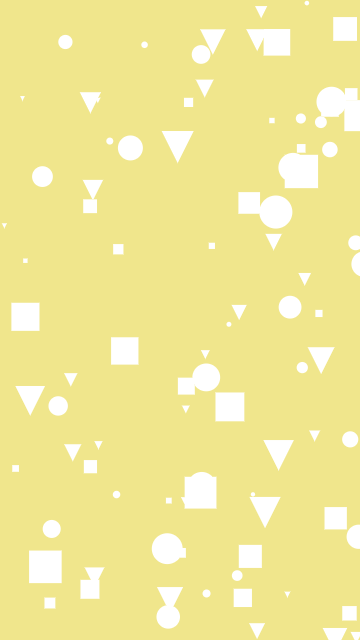
This pattern is drawn by a Shadertoy shader. Its source:

```glsl
// White squares, discs and downward triangles strewn at random over flat khaki.
// A loop hashes each shape's place, spreads the sizes evenly, cycles the kinds,
// and merges all the distances into one smooth-edged union.

// Integer hash giving two independent values in 0..1
vec2 hash2(uint n) {
    uvec2 q = uvec2(n, n + 7919u) * 747796405u + 2891336453u;
    q = ((q >> 15u) ^ q) * 2246822519u;
    q = ((q >> 13u) ^ q) * 3266489917u;
    q = (q >> 16u) ^ q;
    return vec2(q & 65535u) / 65535.0;
}

float square(vec2 p, float r) {
    return max(abs(p.x), abs(p.y)) - r;
}

float disc(vec2 p, float r) {
    return length(p) - r;
}

// Isosceles triangle pointing down, as tall as it is wide
float triangle(vec2 p, float r) {
    return max(p.y - r, (2.0 * abs(p.x) - p.y - r) / sqrt(5.0));
}

void mainImage(out vec4 fragColor, in vec2 fragCoord) {
    // One unit is the canvas width
    vec2 p = fragCoord / iResolution.x;
    vec2 canvas = vec2(1.0, iResolution.y / iResolution.x);

    float dist = 1.0;
    for (int i = 0; i < 92; i++) {
        // Golden-ratio steps spread the sizes, slightly favouring small ones
        float rank = fract(float(i) * 0.618034 + 0.3);
        float radius = 0.5 * mix(0.012, 0.094, pow(rank, 1.25));

        // The upper left corner lies on the canvas; the shape may run off it
        vec2 corner = hash2(uint(i) + 41u) * canvas;
        vec2 q = p - corner - vec2(radius, -radius);

        int kind = i % 3;
        float d = kind == 0 ? square(q, radius)
                : kind == 1 ? disc(q, radius)
                : triangle(q, radius);
        dist = min(dist, d);
    }

    // Edge blended over one pixel
    float coverage = clamp(0.5 - dist * iResolution.x, 0.0, 1.0);
    vec3 khaki = vec3(0.941, 0.902, 0.549);
    fragColor = vec4(mix(khaki, vec3(1.0), coverage), 1.0);
}
```
